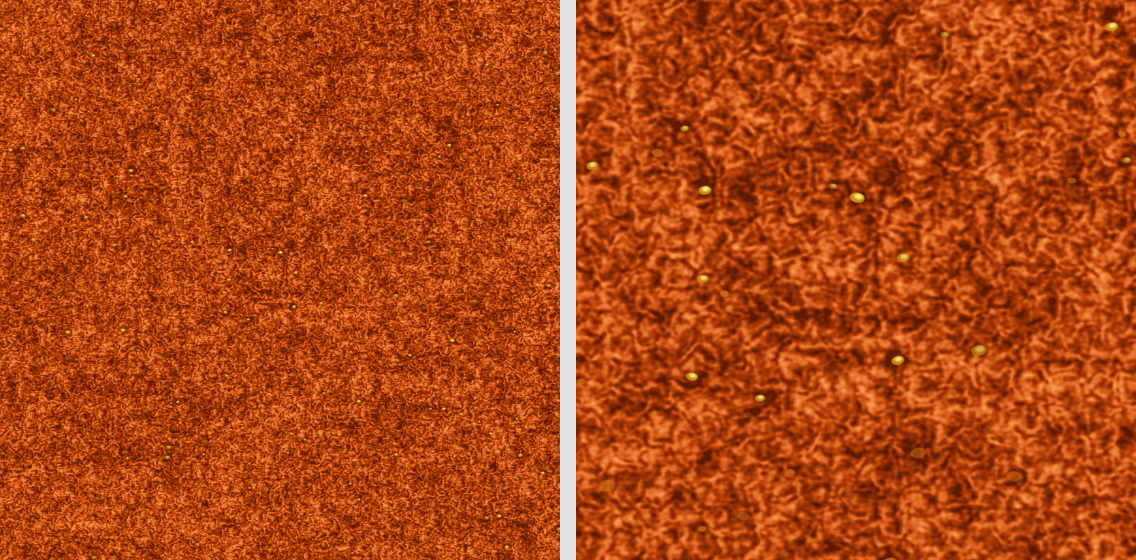
Left: the whole. Right: its middle third, enlarged.
This texture is drawn by a Shadertoy shader. Its source:

```glsl
#define GRAIN_CELLS vec2(175.0, 205.0)
#define SPECK_CELLS 26.0
#define SPECK_RADIUS 0.0037
#define HALO_RADIUS 0.0085
#define BRIGHT_SHARE 0.13
#define GLOW_SHARE 0.45
#define DARK_SHARE 0.18
#define CONTRAST 1.06

vec3 hash3(vec2 p) {
    uvec2 q = uvec2(ivec2(p) + 4096);
    uint n = q.x * 1597334677u ^ q.y * 3812015801u;
    uvec3 h = n * uvec3(747796405u, 2891336453u, 1664525u);
    h = (h ^ (h >> 15u)) * 2246822519u;
    h ^= h >> 13u;
    return vec3(h & 65535u) / 65535.0;
}

float gradientDot(vec2 cell, vec2 offset) {
    float angle = 6.2832 * hash3(cell).x;
    return dot(vec2(cos(angle), sin(angle)), offset);
}

// Gradient noise scaled to a standard deviation near one
float noise(vec2 p) {
    vec2 i = floor(p), f = p - i;
    vec2 w = f * f * f * (f * (f * 6.0 - 15.0) + 10.0);
    vec2 e = vec2(1.0, 0.0);
    float low = mix(gradientDot(i, f), gradientDot(i + e, f - e), w.x);
    float high = mix(gradientDot(i + e.yx, f - e.yx), gradientDot(i + 1.0, f - 1.0), w.x);
    return 4.6 * mix(low, high, w.y);
}

// Fine flakes over broader clumps
float grain(vec2 p) {
    float clumps = noise(p * 72.0 + 31.0);
    vec2 warp = 0.25 * vec2(clumps, noise(p * 85.0 + 57.0));
    float tone = 0.74 * noise(p * GRAIN_CELLS + warp);
    tone += 0.34 * noise(p * GRAIN_CELLS * 1.7 + 211.0);
    tone += 0.42 * clumps;
    tone += 0.28 * noise(p * 24.0 + 93.0);
    tone += 0.14 * noise(p * 6.0 + 17.0);
    return tone * CONTRAST;
}

// Tone in standard deviations to rust colour
vec3 rust(float tone) {
    vec3 c = vec3(0.37, 0.10, 0.005);
    c = mix(c, vec3(0.56, 0.18, 0.015), clamp((tone + 2.3) / 1.37, 0.0, 1.0));
    c = mix(c, vec3(0.66, 0.22, 0.02), clamp((tone + 0.93) / 0.66, 0.0, 1.0));
    c = mix(c, vec3(0.76, 0.29, 0.05), clamp((tone + 0.27) / 0.70, 0.0, 1.0));
    c = mix(c, vec3(0.88, 0.41, 0.15), clamp((tone - 0.43) / 0.85, 0.0, 1.0));
    return mix(c, vec3(0.95, 0.60, 0.30), clamp((tone - 1.4) / 1.6, 0.0, 1.0));
}

void mainImage(out vec4 fragColor, in vec2 fragCoord) {
    vec2 p = fragCoord / iResolution.y;
    float pixel = 1.0 / iResolution.y;
    float tone = grain(p);
    float shade = 0.0, glow = 0.0, bright = 0.0, shine = 0.0;

    // Scattered specks, each in a dark halo
    vec2 home = floor(p * SPECK_CELLS);
    for (int y = -1; y <= 1; y++)
    for (int x = -1; x <= 1; x++) {
        vec2 cell = home + vec2(x, y);
        vec3 place = hash3(cell + 701.0);
        vec3 kind = hash3(cell + 1409.0);
        vec2 d = p - (cell + place.xy) / SPECK_CELLS;
        float tilt = 0.5 * (place.z - 0.5);
        d = mat2(cos(tilt), -sin(tilt), sin(tilt), cos(tilt)) * d;
        float size = mix(0.55, 1.2, kind.y * kind.y);
        float dist = length(d * vec2(0.85, 1.25));
        float radius = SPECK_RADIUS * size;
        float core = 1.0 - smoothstep(radius - pixel, radius + pixel, dist);
        float halo = exp(-pow(length(d) / (HALO_RADIUS * size), 4.0));

        float isBright = step(kind.x, BRIGHT_SHARE);
        float isGlow = step(kind.x, GLOW_SHARE) - isBright;
        float isDark = step(1.0 - DARK_SHARE, kind.x);
        shade = max(shade, halo * (1.2 * isBright + 0.9 * isGlow + 1.4 * isDark));
        glow = max(glow, core * isGlow * kind.z);
        bright = max(bright, core * isBright * mix(0.6, 1.0, kind.z));
        float lit = length((d - radius * vec2(0.15, 0.2)) * vec2(0.85, 1.25));
        shine = max(shine, isBright * (1.0 - smoothstep(0.2, 0.9, lit / radius)));
    }

    vec3 col = rust(tone - shade);
    col = mix(col, vec3(0.84, 0.46, 0.10), 0.85 * glow);
    vec3 gold = mix(vec3(0.78, 0.56, 0.08), vec3(0.99, 0.92, 0.45), shine);
    fragColor = vec4(mix(col, gold, bright), 1.0);
}
```
